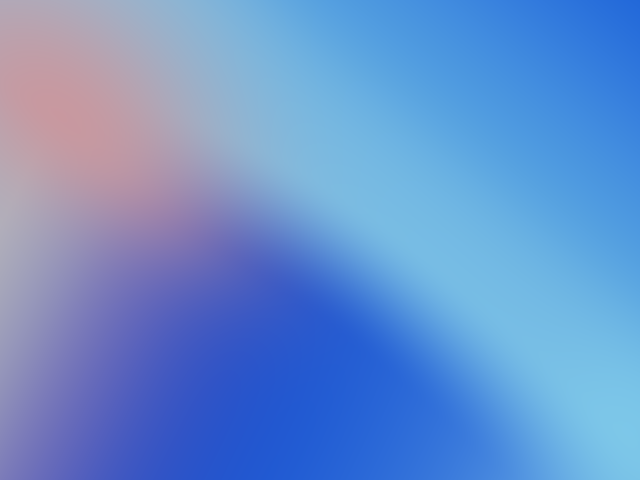
Give the GLSL for this background, as a Shadertoy shader.

```glsl
// Soft blue gradient with a bright diagonal ridge, a deep blue basin and a warm rose glow.

const int STOPS = 9;

vec3 rgb(float r, float g, float b) {
    return vec3(r, g, b) / 255.0;
}

// Smooth quadratic spline through evenly spaced colours, x in 0..1
vec3 colorRamp(vec3 stops[STOPS], float x) {
    float s = clamp(x * 8.0, 0.5, 7.5);
    int i = int(clamp(floor(s + 0.5), 1.0, 7.0));
    float f = s - float(i);
    return stops[i - 1] * 0.5 * (0.5 - f) * (0.5 - f)
         + stops[i] * (0.75 - f * f)
         + stops[i + 1] * 0.5 * (0.5 + f) * (0.5 + f);
}

// Elliptical glow; d is an offset already turned to the glow's axes
float glow(vec2 d, vec2 radius) {
    vec2 q = d / radius;
    return exp(-dot(q, q));
}

// Sky above the ridge, running diagonally from cyan to strong blue
vec3 skyColor(vec2 p) {
    vec3 stops[STOPS] = vec3[STOPS](
        rgb(120.0, 192.0, 229.0), rgb(120.0, 192.0, 229.0), rgb(120.0, 190.0, 229.0),
        rgb(112.0, 183.0, 227.0), rgb(84.0, 160.0, 224.0), rgb(68.0, 143.0, 223.0),
        rgb(50.0, 122.0, 221.0), rgb(33.0, 103.0, 217.0), rgb(24.0, 92.0, 214.0));
    vec3 color = colorRamp(stops, (p.x - 1.2 * p.y + 0.167) / 1.333);
    float haze = 0.6 * (1.0 - smoothstep(0.0, 0.52, p.x));
    color = mix(color, rgb(165.0, 188.0, 205.0), haze);
    return color + rgb(6.0, 10.0, 4.0) * glow(p - vec2(1.0, 0.65), vec2(0.14));
}

// Basin below the ridge, from grey through violet and deep blue to pale blue
vec3 basinColor(vec2 p) {
    vec3 stops[STOPS] = vec3[STOPS](
        rgb(192.0, 188.0, 188.0), rgb(160.0, 162.0, 186.0), rgb(108.0, 106.0, 184.0),
        rgb(52.0, 82.0, 195.0), rgb(30.0, 86.0, 209.0), rgb(40.0, 102.0, 215.0),
        rgb(60.0, 124.0, 220.0), rgb(95.0, 162.0, 227.0), rgb(122.0, 194.0, 231.0));
    return colorRamp(stops, (p.x + 0.5 * p.y - 0.26 + 0.167) / 1.333);
}

// Height of the curved ridge, measured down from the top
float ridgeHeight(float x) {
    return 0.27 + 0.625 * (x - 0.333) + 0.47 * (x - 0.333) * (x - 0.583);
}

// Rose glow stretched along the ridge, wider on its upper side
float roseGlow(vec2 p) {
    vec2 d = p - vec2(0.091, 0.176);
    vec2 axes = vec2(dot(d, vec2(0.8, 0.6)), dot(d, vec2(-0.6, 0.8)));
    float across = axes.y < 0.0 ? 0.195 : 0.112;
    return 0.93 * glow(axes, vec2(0.3, across));
}

void mainImage(out vec4 fragColor, in vec2 fragCoord) {
    // Canvas units: width 1, height 0.75, y pointing down
    vec2 uv = fragCoord / iResolution.xy;
    vec2 p = vec2(uv.x, 0.75 * (1.0 - uv.y));

    // Soft ridge that blurs out towards the right
    float softness = 0.065 + 0.05 * p.x;
    float above = smoothstep(-1.5 * softness, softness, ridgeHeight(p.x) - p.y);
    vec3 color = mix(basinColor(p), skyColor(p), above);

    // Warm light at the upper left
    color = mix(color, rgb(203.0, 150.0, 156.0), roseGlow(p));
    fragColor = vec4(color, 1.0);
}
```
